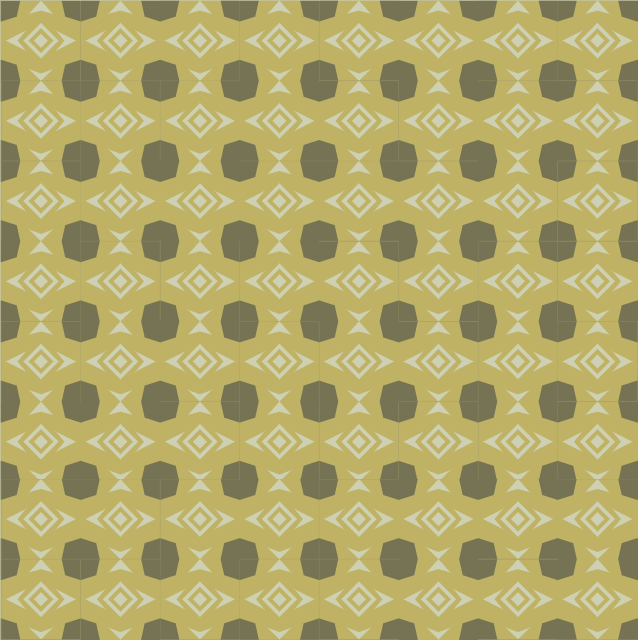
A WebGL 2 fragment shader for this pattern:

```glsl
#version 300 es
precision highp float;
// Eight by eight ochre tiles: a ringed diamond between two arrowheads in each
// centre, octagons on the corners, and hourglasses between the octagons.
// Shapes are folded half-planes; hashed hairline seams show some tile joins.

uniform vec2 u_resolution;
out vec4 fragColor;

// Colours
const vec3 OCHRE = vec3(0.75, 0.70, 0.395);
const vec3 OLIVE = vec3(0.46, 0.45, 0.33);
const vec3 PALE  = vec3(0.805, 0.815, 0.70);
const vec3 SEAM  = vec3(0.61, 0.59, 0.42);

// Layout: tiles per canvas and the small offset of the first tile
const vec2 TILES = vec2(8.025, 7.979);
const vec2 START = vec2(0.015, 0.007);
const float CROP_ROW = 6.0;     // the row above this join is cut short
const float CROP = 0.036;

// Shape sizes, in tiles
const vec2 OCT_SIDE = vec2(0.240, 0.0);
const vec2 OCT_DIAG = vec2(0.195, 0.200);
const vec2 OCT_TOP  = vec2(0.0, 0.262);
const float RING_OUTER = 0.222;
const float RING_INNER = 0.157;
const float CORE = 0.088;
const float ARROW_TIP = 0.44;
const vec2 ARROW_BARB = vec2(0.25, 0.125);
const float ARROW_NOTCH = 0.145;
const vec2 UPPER_BARB = vec2(0.145, 0.150);
const float UPPER_NOTCH = 0.090;
const vec2 LOWER_BARB = vec2(0.165, 0.150);
const float LOWER_NOTCH = 0.125;

// Joins
const float SEAM_HALF = 0.004;
const float SEAM_SHARE = 0.55;
const float BORDER = 0.0012;    // pale sliver on the left and top, in canvases

float hash(vec3 p) {
    p = fract(p * vec3(0.1031, 0.1030, 0.0973));
    p += dot(p, p.yzx + 33.33);
    return fract((p.x + p.y) * p.z);
}

// Signed distance to the line a-b, positive on its right
float edge(vec2 p, vec2 a, vec2 b) {
    vec2 d = b - a;
    return dot(p - a, normalize(vec2(d.y, -d.x)));
}

float octagon(vec2 p) {
    p = abs(p);
    return max(edge(p, OCT_SIDE, OCT_DIAG), edge(p, OCT_DIAG, OCT_TOP));
}

float diamond(vec2 p, float radius) {
    return (abs(p.x) + abs(p.y) - radius) * 0.7071;
}

// Notched arrowhead with its tip at the origin, opening along +x
float arrowhead(vec2 p, vec2 barb, float notch) {
    p.y = abs(p.y);
    return max(edge(p, barb, vec2(0.0)), edge(p, vec2(notch, 0.0), barb));
}

// Visible strength of one join segment: absent, faint or clear
float seamStrength(vec3 id) {
    float h = hash(id + 7.0);
    return step(h, SEAM_SHARE) * mix(0.35, 0.9, h / SEAM_SHARE);
}

float cover(float d, float pixel) {
    return clamp(0.5 - d / pixel, 0.0, 1.0);
}

void main() {
    vec2 uv = gl_FragCoord.xy / u_resolution;
    uv.y = 1.0 - uv.y;                       // count rows from the top
    float pixel = TILES.y / min(u_resolution.x, u_resolution.y);

    // Tile coordinates, skipping the cut strip
    vec2 t = uv * TILES - START;
    if (t.y > CROP_ROW - CROP) t.y += CROP;
    vec2 centre = fract(t) - 0.5;            // from the tile centre
    vec2 corner = t - round(t);              // from the nearest corner

    // Ringed diamond and its two side arrowheads
    float ring = max(diamond(centre, RING_OUTER), -diamond(centre, RING_INNER));
    float motif = min(ring, diamond(centre, CORE));
    vec2 side = vec2(ARROW_TIP - abs(centre.x), centre.y);
    motif = min(motif, arrowhead(side, ARROW_BARB, ARROW_NOTCH));

    // Hourglass on each horizontal join
    vec2 glass = vec2(corner.y, centre.x);
    motif = min(motif, arrowhead(glass * vec2(-1.0, 1.0), UPPER_BARB, UPPER_NOTCH));
    motif = min(motif, arrowhead(glass, LOWER_BARB, LOWER_NOTCH));

    vec3 colour = mix(OCHRE, PALE, cover(motif, pixel));
    colour = mix(colour, OLIVE, cover(octagon(corner), pixel));

    // Hairline joins, chosen per tile side
    vec2 line = abs(corner) - SEAM_HALF;
    float upright = cover(line.x, pixel) * seamStrength(vec3(round(t.x), floor(t.y), 1.0));
    float level = cover(line.y, pixel) * seamStrength(vec3(floor(t.x), round(t.y), 2.0));
    colour = mix(colour, SEAM, max(upright * 0.75, level));

    // Pale sliver at the outer edge
    float border = cover(min(uv.x, uv.y) - BORDER, pixel / TILES.y);
    colour = mix(colour, PALE, border * 0.8);

    fragColor = vec4(colour, 1.0);
}
```
